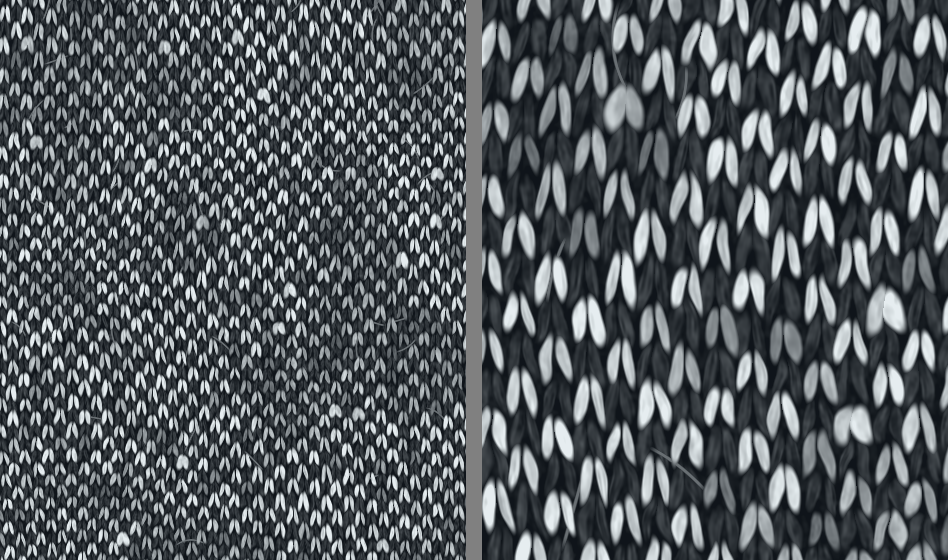
Left, the full canvas; right, a detail of the centre.
Give the GLSL for this texture, as a Shadertoy shader.

```glsl
// Draws a speckled black and white wool knit with staggered pale stitches.

float hash(vec2 p) {
    vec3 q = fract(vec3(p.xyx) * 0.1031);
    q += dot(q, q.yzx + 33.33);
    return fract((q.x + q.y) * q.z);
}

float noise(vec2 p) {
    vec2 cell = floor(p), f = fract(p);
    f = f * f * (3.0 - 2.0 * f);
    return mix(mix(hash(cell), hash(cell + vec2(1, 0)), f.x),
               mix(hash(cell + vec2(0, 1)), hash(cell + vec2(1, 1)), f.x), f.y);
}

// Two leaning yarn lobes that meet at the top; brightness of one stitch
float stitch(vec2 p, vec2 id, float blur) {
    bool pale = mod(id.x + id.y, 2.0) < 0.5;
    float seed = hash(id + 17.0);
    vec2 lobeId = id * 2.0 + vec2(step(0.0, p.x), 0.0);
    float lobeSeed = hash(lobeId + 71.0);

    float lean = 0.25 - 0.20 * p.y;
    float fused = pale ? step(0.975, seed) : 0.0;
    float halfWidth = mix(0.17, 0.23, lobeSeed) + 0.12 * fused;
    float halfHeight = mix(0.50, 0.66, hash(lobeId + 5.0));
    float across = (abs(p.x) - lean) / halfWidth;
    float rim = length(vec2(across, p.y / halfHeight));
    float cover = 1.0 - smoothstep(0.72 - blur, 1.18 + blur, rim);

    // Strands run along each lobe
    float strands = noise(vec2(across * 2.2, p.y * 2.5) + lobeId * 9.0);
    if (!pale) return cover * (0.06 + 0.17 * strands);

    // Patches of thinner pale yarn, and a few stitches mostly sunk in the dark
    float patchy = smoothstep(0.15, 0.65, noise(id * 0.19 + 40.0));
    float strength = mix(0.74, 1.0, patchy) * mix(0.82, 1.06, lobeSeed);
    strength *= mix(0.55, 1.0, smoothstep(0.02, 0.22, seed));
    return cover * strength * (0.84 + 0.24 * strands);
}

// Short bent hairs lying loose on the surface
float looseHairs(vec2 uv, float aspect, float pixel) {
    float hairs = 0.0;
    for (int i = 0; i < 44; i++) {
        float k = float(i);
        vec2 d = uv - vec2(hash(vec2(k, 1)) * aspect, hash(vec2(k, 2)));
        float angle = 6.2832 * hash(vec2(k, 3));
        d = mat2(cos(angle), -sin(angle), sin(angle), cos(angle)) * d;
        float reach = mix(0.012, 0.036, hash(vec2(k, 4)));
        float bend = (hash(vec2(k, 5)) - 0.5) * 24.0;
        float gap = abs(d.y - bend * d.x * d.x);
        float line = 1.0 - smoothstep(0.0004, 0.0010 + pixel, gap);
        hairs = max(hairs, line * (1.0 - smoothstep(0.6 * reach, reach, abs(d.x))));
    }
    return hairs;
}

void mainImage(out vec4 fragColor, in vec2 fragCoord) {
    vec2 uv = fragCoord / iResolution.y;
    float aspect = iResolution.x / iResolution.y;

    // 42 columns by 44 rows, sloping and drifting like hand-laid cloth
    vec2 p = fragCoord / iResolution.xy * vec2(42, 44);
    vec2 drift = vec2(noise(p * 0.09), noise(p * 0.11 + 30.0)) - 0.5;
    p += drift * vec2(0.9, 1.6) + vec2(0.0, 0.03 * p.x);
    p += 0.16 * (vec2(noise(p * 1.7 + 8.0), noise(p * 1.7 + 60.0)) - 0.5);
    float blur = 44.0 / iResolution.y;

    // Neighbouring stitches overlap, so the brightest one shows
    float tone = 0.0;
    vec2 home = floor(p);
    for (int j = -1; j <= 1; j++)
    for (int i = -1; i <= 1; i++) {
        vec2 id = home + vec2(i, j);
        vec2 jitter = 0.18 * (vec2(hash(id + 3.0), hash(id + 90.0)) - 0.5);
        tone = max(tone, stitch(p - id - 0.5 - jitter, id, blur));
    }

    // Fuzz in the shadows, then hairs
    float fuzz = noise(p * vec2(5, 3)) * 0.6 + noise(p * vec2(9, 7) + 20.0) * 0.4;
    tone += (fuzz - 0.42) * 0.16;
    tone = max(tone, 0.42 * looseHairs(uv, aspect, 1.0 / iResolution.y));

    vec3 charcoal = vec3(0.06, 0.08, 0.10);
    vec3 paleWool = vec3(0.90, 0.93, 0.94);
    fragColor = vec4(mix(charcoal, paleWool, clamp(tone, 0.0, 1.0)), 1.0);
}
```
